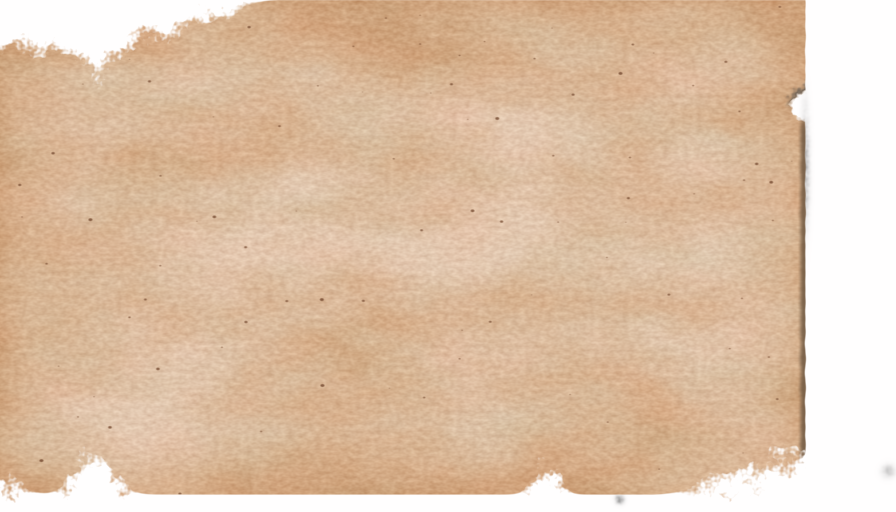
Reproduce this texture procedurally as a Shadertoy shader.

```glsl
// Aged tan paper with soft mottling, fibre grain, torn white borders and a dark right seam.
#define PAPER_RIGHT 1.573
#define PAPER_BOTTOM 0.034
#define MOTTLE_SCALE vec2(2.6, 5.2)
#define MOTTLE_GAIN 0.85
#define EDGE_STAIN 0.62
#define STAIN_REACH 0.11
#define GRAIN_SCALE vec2(75.0, 125.0)
#define GRAIN_GAIN 0.075
#define TEAR_ROUGH 0.045
#define TEAR_SOFT 0.014
#define SPECK_CELLS 15.0
#define SPECK_SHARE 0.22

vec2 hash2(vec2 p) {
    vec3 q = fract(p.xyx * vec3(0.1031, 0.1030, 0.0973));
    q += dot(q, q.yzx + 33.33);
    return fract((q.xx + q.yz) * q.zy);
}

float cornerSlope(vec2 cell, vec2 offset) {
    float angle = 6.2832 * hash2(cell).x;
    return dot(vec2(cos(angle), sin(angle)), offset);
}

float gradientNoise(vec2 p) {
    vec2 i = floor(p), f = fract(p);
    vec2 u = f * f * f * (f * (f * 6.0 - 15.0) + 10.0);
    vec2 e = vec2(1.0, 0.0);
    float low = mix(cornerSlope(i, f), cornerSlope(i + e, f - e), u.x);
    float high = mix(cornerSlope(i + e.yx, f - e.yx), cornerSlope(i + 1.0, f - 1.0), u.x);
    return mix(low, high, u.y);
}

float fbm(vec2 p, int octaves) {
    float sum = 0.0, gain = 1.0;
    for (int i = 0; i < octaves; i++) {
        sum += gain * gradientNoise(p);
        p = mat2(1.9, 0.25, -0.25, 1.9) * p + 17.3;
        gain *= 0.55;
    }
    return sum;
}

float bump(float x, float center, float width) {
    float d = (x - center) / width;
    return exp(-d * d);
}

// Coverage of one side: clean where the bite is zero, sprayed and ragged where it is deep
float tornSide(float gap, float bite, float rough, float pixel) {
    float ragged = smoothstep(0.002, 0.025, bite);
    float soft = mix(pixel, TEAR_SOFT, ragged);
    return smoothstep(-soft, soft, gap - bite + TEAR_ROUGH * rough * ragged);
}

// Tone 0 is the darkest stain, tone 1 the palest paper
vec3 paperColor(float tone) {
    vec3 stain = vec3(0.79, 0.61, 0.45), tan_ = vec3(0.84, 0.69, 0.55);
    vec3 buff = vec3(0.855, 0.73, 0.61), pale = vec3(0.885, 0.77, 0.67);
    vec3 c = mix(stain, tan_, clamp(tone * 3.0, -0.4, 1.0));
    c = mix(c, buff, clamp(tone * 3.0 - 1.0, 0.0, 1.0));
    return mix(c, pale, clamp(tone * 3.0 - 2.0, 0.0, 1.2));
}

float specks(vec2 p, float pixel) {
    vec2 cell = floor(p * SPECK_CELLS);
    vec2 pick = hash2(cell + 71.0);
    vec2 center = (cell + 0.15 + 0.7 * hash2(cell + 9.0)) / SPECK_CELLS;
    float radius = mix(0.001, 0.003, pick.y * pick.y);
    float dist = length((p - center) * vec2(0.8, 1.1));
    float dot_ = 1.0 - smoothstep(radius - pixel, radius + pixel, dist);
    return dot_ * step(pick.x, SPECK_SHARE) * mix(0.3, 0.8, pick.y);
}

void mainImage(out vec4 fragColor, in vec2 fragCoord) {
    float pixel = 1.0 / iResolution.y;
    vec2 p = fragCoord * pixel;

    // Mottled tone, darker toward the borders
    float border = min(min(p.x, PAPER_RIGHT - p.x), min(p.y - PAPER_BOTTOM, 1.0 - p.y));
    float stain = exp(-max(border, 0.0) / STAIN_REACH);
    float mottle = fbm(p * MOTTLE_SCALE + 3.7, 5);
    float tone = 0.76 + MOTTLE_GAIN * mottle - EDGE_STAIN * stain * (1.0 + 0.8 * mottle);
    vec3 color = paperColor(tone);
    color += vec3(0.01, -0.022, -0.028) * fbm(p * vec2(5.0, 9.0) + 40.0, 3);

    // Fibre grain and dark specks
    float grain = fbm(p * GRAIN_SCALE, 2) + 0.4 * gradientNoise(p * vec2(22.0, 110.0));
    color += GRAIN_GAIN * grain * vec3(0.75, 0.95, 1.0);
    color = mix(color, vec3(0.45, 0.28, 0.18), specks(p, pixel));

    // Dark seam along the right side
    float wobble = 0.003 * gradientNoise(vec2(p.y * 35.0, 2.0));
    float seam = smoothstep(0.016, 0.003, 0.0) + smoothstep(PAPER_RIGHT - 0.016, PAPER_RIGHT - 0.003, p.x + wobble);
    seam = clamp(seam - smoothstep(0.016, 0.003, 0.0), 0.0, 1.0);
    seam *= smoothstep(0.08, 0.11, p.y) * (1.0 - smoothstep(0.74, 0.80, p.y));
    color = mix(color, vec3(0.44, 0.35, 0.26), 0.85 * seam);

    // Torn borders
    float rough = fbm(p * 20.0, 3) + 0.5 * gradientNoise(p * 130.0);
    float topBite = 0.085 * (1.0 - smoothstep(0.2, 0.55, p.x)) + 0.055 * bump(p.x, 0.19, 0.045);
    float lowBite = 0.068 * bump(p.x, 0.185, 0.05) + 0.03 * bump(p.x, 0.0, 0.05)
                  + 0.052 * bump(p.x, 1.066, 0.032) + 0.06 * smoothstep(1.27, 1.57, p.x);
    float cover = tornSide(1.0 - p.y, topBite, rough, pixel);
    cover *= tornSide(p.y - PAPER_BOTTOM, lowBite, rough, pixel);
    cover *= smoothstep(-pixel, pixel, PAPER_RIGHT - p.x + wobble);

    // Notch with a shaded rim
    float notch = length((p - vec2(1.568, 0.795)) * vec2(1.0, 0.8)) - 0.022 + 0.012 * rough;
    float rim = bump(notch, 0.003, 0.006) * smoothstep(0.78, 0.82, p.y);
    color = mix(color, vec3(0.4, 0.36, 0.32), 0.8 * rim);
    cover *= smoothstep(-0.004, 0.004, notch);

    // Faint grey shadows and scraps on the white ground
    float shade = 0.3 * bump(p.x, PAPER_RIGHT, 0.008) * bump(p.y, 0.68, 0.09);
    shade += 0.5 * bump(length(p - vec2(1.21, 0.025)), 0.0, 0.008);
    shade += 0.15 * bump(length(p - vec2(1.735, 0.08)), 0.0, 0.012);
    vec3 ground = vec3(1.0, 0.995, 0.995) * (1.0 - shade * (1.0 + 0.8 * rough));
    fragColor = vec4(clamp(mix(ground, color, cover), 0.0, 1.0), 1.0);
}
```
